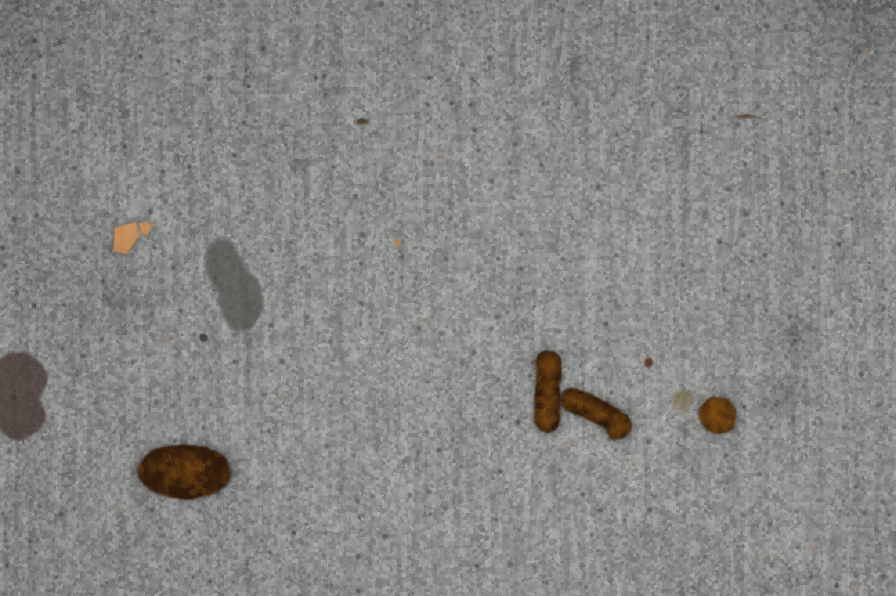
This texture is drawn by a Shadertoy shader. Its source:

```glsl
#define CONCRETE vec3(0.572, 0.572, 0.568)
#define FALLOFF 0.095
#define GRAIN 0.13
#define GROOVE 0.055
#define MOTTLE 0.016
#define EDGE 0.003
#define CRUST vec3(0.19, 0.105, 0.045)
#define OCHRE vec3(0.47, 0.29, 0.08)
#define CLAY vec3(0.76, 0.55, 0.36)
#define DAMP vec3(0.345, 0.345, 0.335)
#define RUST_STAIN vec3(0.31, 0.265, 0.25)

vec2 hash2(vec2 p) {
    return fract(sin(vec2(dot(p, vec2(127.1, 311.7)), dot(p, vec2(269.5, 183.3)))) * 43758.55);
}

// Cellular noise: x = distance to nearest seed, y = random tone of that seed
vec2 cell(vec2 p) {
    vec2 base = floor(p), best = vec2(9.0, 0.0);
    for (int j = -1; j <= 1; j++)
    for (int i = -1; i <= 1; i++) {
        vec2 id = base + vec2(i, j);
        float d = length(id + 0.1 + 0.8 * hash2(id) - p);
        if (d < best.x) best = vec2(d, hash2(id + 41.3).x);
    }
    return best;
}

// Layered, rotated sines in about -1..1
float waves(vec2 p) {
    float sum = 0.0, amp = 0.5;
    for (int i = 0; i < 5; i++) {
        sum += amp * sin(p.x + 1.7 * sin(p.y)) * cos(p.y + 0.8 * sin(p.x));
        p = mat2(1.2, 1.5, -1.5, 1.2) * p + 2.3;
        amp *= 0.62;
    }
    return sum;
}

float ellipse(vec2 p, vec2 center, vec2 r) {
    return (length((p - center) / r) - 1.0) * min(r.x, r.y);
}

float capsule(vec2 p, vec2 a, vec2 b, float r) {
    vec2 ab = b - a;
    return length(p - a - ab * clamp(dot(p - a, ab) / dot(ab, ab), 0.0, 1.0)) - r;
}

// Convex outline with clockwise corners
float convex(vec2 p, vec2 v[5]) {
    float d = -1.0;
    for (int i = 0; i < 5; i++) {
        vec2 e = normalize(v[(i + 1) % 5] - v[i]);
        d = max(d, dot(p - v[i], vec2(-e.y, e.x)));
    }
    return d;
}

float smin(float a, float b, float k) {
    float h = max(k - abs(a - b), 0.0) / k;
    return min(a, b) - 0.25 * k * h * h;
}

float cover(float d, float soft) { return 1.0 - smoothstep(-soft, soft, d); }

float haze(vec2 p, vec2 center, vec2 r) {
    vec2 q = (p - center) / r;
    return exp(-dot(q, q));
}

// Rounded, crusty body with a contact shadow
void lump(inout vec3 col, vec2 p, float d, float radius, float warmth) {
    col *= 1.0 - 0.3 * exp(-max(d, 0.0) * 170.0);
    float dome = smoothstep(0.0, radius, -d);
    float crumbs = 0.4 * (cell(p * 95.0).y - 0.5) + 0.3 * waves(p * 75.0);
    float tone = clamp(warmth + 0.45 * (dome - 0.5) + crumbs, 0.0, 1.0);
    col = mix(col, mix(CRUST, OCHRE, tone), cover(d, EDGE));
}

vec3 concrete(vec2 p) {
    vec2 q = (p - vec2(0.88, 0.36)) * vec2(0.85, 1.2);
    vec3 col = CONCRETE - FALLOFF * dot(q, q);
    col -= 0.07 * haze(p, vec2(1.5, 1.03), vec2(0.2, 0.1));
    col += MOTTLE * waves(p * 9.0) + MOTTLE * waves(p * 31.0);
    // Brushed vertical grooves
    vec2 lane = p + vec2(0.002 * sin(p.y * 17.0), 0.0);
    col += GROOVE * (cell(lane * vec2(120.0, 8.0)).y - 0.5);
    float line = pow(0.5 + 0.5 * sin(lane.x * 105.0 + 2.0 * sin(lane.x * 19.0)), 14.0);
    col -= 0.045 * line * smoothstep(-0.3, 0.6, waves(p * vec2(30.0, 8.0)));
    // Sand grains and pits
    col += GRAIN * (cell(p * 165.0).y - 0.5) + 0.45 * GRAIN * (cell(p * 75.0).y - 0.5);
    vec2 pit = cell(p * 26.0);
    col -= 0.13 * cover(pit.x - 0.12 * pit.y, 0.07) * step(0.55, pit.y);
    vec2 chip = cell(p * 11.0 + 3.7);
    vec3 chipTone = chip.y > 0.9 ? vec3(0.6, 0.44, 0.33) : vec3(0.66);
    col = mix(col, chipTone, 0.6 * cover(chip.x - 0.035, 0.02) * step(0.7, chip.y));
    return col;
}

void mainImage(out vec4 fragColor, in vec2 fragCoord) {
    vec2 p = fragCoord / iResolution.y;
    vec3 col = concrete(p);
    vec2 w = p + 0.0035 * vec2(waves(p * 45.0), waves(p * 45.0 + 7.0));

    // Broad faint dirt
    float dirt = 0.07 * haze(p, vec2(0.18, 0.5), vec2(0.09, 0.06));
    dirt += 0.10 * haze(w, vec2(1.34, 0.435), vec2(0.028, 0.035));
    dirt += 0.08 * haze(w, vec2(1.30, 0.34), vec2(0.065, 0.035));
    dirt += 0.09 * haze(w, vec2(0.965, 0.89), vec2(0.025, 0.03));
    col -= dirt * (0.8 + 0.6 * waves(p * 38.0));

    // Damp stain and its drips
    float damp = smin(ellipse(w, vec2(0.373, 0.56), vec2(0.028, 0.041)),
                      ellipse(w, vec2(0.405, 0.495), vec2(0.036, 0.051)), 0.03);
    float drip = min(capsule(w, vec2(0.397, 0.46), vec2(0.399, 0.355), 0.003),
                     capsule(w, vec2(0.416, 0.46), vec2(0.418, 0.32), 0.004));
    col = mix(col, DAMP, 0.4 * cover(drip, 0.006));
    col = mix(col, DAMP + 0.2 * (col - 0.5), 0.88 * cover(damp, 0.005));

    // Reddish stain at the left border
    float rust = smin(ellipse(w, vec2(0.03, 0.363), vec2(0.048, 0.047)),
                      ellipse(w, vec2(0.034, 0.304), vec2(0.042, 0.041)), 0.015);
    col = mix(col, RUST_STAIN + 0.25 * (col - 0.5), 0.93 * cover(rust, 0.004));

    // Broken clay flake
    float flake = min(
        convex(p, vec2[5](vec2(0.192, 0.618), vec2(0.228, 0.628), vec2(0.234, 0.605), vec2(0.212, 0.573), vec2(0.190, 0.579))),
        convex(p, vec2[5](vec2(0.232, 0.626), vec2(0.246, 0.628), vec2(0.256, 0.623), vec2(0.247, 0.604), vec2(0.238, 0.609))));
    col *= 1.0 - 0.25 * exp(-max(flake, 0.0) * 250.0);
    col = mix(col, CLAY + 0.04 * waves(p * 70.0), cover(flake, EDGE));

    // Brown lumps
    lump(col, p, ellipse(w, vec2(0.310, 0.209), vec2(0.078, 0.046)), 0.04, 0.27);
    lump(col, p, capsule(w, vec2(0.921, 0.389), vec2(0.918, 0.295), 0.021), 0.02, 0.42);
    lump(col, p, capsule(w, vec2(0.960, 0.329), vec2(1.022, 0.301), 0.020), 0.02, 0.38);
    lump(col, p, ellipse(w, vec2(1.038, 0.285), vec2(0.020, 0.023)), 0.02, 0.55);
    lump(col, p, ellipse(w, vec2(1.204, 0.303), vec2(0.031, 0.032)), 0.03, 0.72);

    // Crumbs and smears
    float smear = cover(ellipse(w, vec2(1.145, 0.327), vec2(0.018)), 0.006);
    col = mix(col, vec3(0.47, 0.41, 0.25), smear * (0.55 + 0.3 * waves(p * 90.0)));
    col = mix(col, vec3(0.36, 0.23, 0.17), cover(ellipse(w, vec2(1.089, 0.390), vec2(0.007, 0.008)), EDGE));
    col = mix(col, vec3(0.31, 0.25, 0.19), cover(ellipse(w, vec2(0.608, 0.797), vec2(0.009, 0.005)), EDGE));
    col = mix(col, vec3(0.36, 0.27, 0.22), cover(ellipse(w, vec2(1.252, 0.804), vec2(0.014, 0.003)), EDGE));
    col = mix(col, vec3(0.70, 0.50, 0.31), cover(length(p - vec2(0.667, 0.593)) - 0.005, EDGE));
    col = mix(col, vec3(0.27), cover(length(w - vec2(0.340, 0.433)) - 0.007, EDGE));

    fragColor = vec4(clamp(col, 0.0, 1.0), 1.0);
}
```
